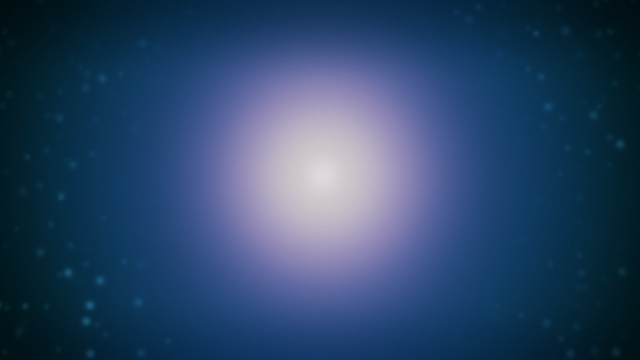
A WebGL 2 fragment shader for this background:

```glsl
#version 300 es
precision highp float;

uniform vec2 u_resolution;
out vec4 fragColor;

const int STOP_COUNT = 11;
const float STOP_SPACING = 0.11;

// Glow colours from the core outwards, evenly spaced in radius
const vec3 GLOW[STOP_COUNT] = vec3[](
    vec3(0.83, 0.81, 0.82), vec3(0.785, 0.76, 0.785),
    vec3(0.59, 0.545, 0.725), vec3(0.31, 0.37, 0.605),
    vec3(0.14, 0.28, 0.48), vec3(0.07, 0.24, 0.40),
    vec3(0.04, 0.20, 0.32), vec3(0.02, 0.16, 0.235),
    vec3(0.005, 0.11, 0.145), vec3(0.0, 0.075, 0.095),
    vec3(0.0, 0.06, 0.075));

float hash(vec2 p) {
    vec3 q = fract(p.xyx * vec3(0.1031, 0.1030, 0.0973));
    q += dot(q, q.yzx + 33.33);
    return fract((q.x + q.y) * q.z);
}

float valueNoise(vec2 p) {
    vec2 cell = floor(p);
    vec2 f = fract(p);
    f = f * f * (3.0 - 2.0 * f);
    float low = mix(hash(cell), hash(cell + vec2(1, 0)), f.x);
    float high = mix(hash(cell + vec2(0, 1)), hash(cell + vec2(1, 1)), f.x);
    return mix(low, high, f.y);
}

float fbm(vec2 p) {
    float sum = 0.0;
    float amplitude = 0.5;
    for (int i = 0; i < 4; i++) {
        sum += amplitude * valueNoise(p);
        p = p * 2.03 + 17.0;
        amplitude *= 0.5;
    }
    return sum;
}

// Quadratic B-spline weight at distance d from a knot
float splineWeight(float d) {
    d = abs(d);
    float outer = max(1.5 - d, 0.0);
    return d < 0.5 ? 0.75 - d * d : 0.5 * outer * outer;
}

vec3 glowColor(float radius) {
    float t = min(radius / STOP_SPACING, float(STOP_COUNT - 2));
    vec3 color = vec3(0.0);
    for (int i = -1; i < STOP_COUNT; i++) {
        color += GLOW[abs(i)] * splineWeight(t - float(i));
    }
    return color;
}

// Scattered blurred specks, at most one per cell
float specks(vec2 p, float density, float size, float coverage, float seed) {
    vec2 grid = p * density;
    vec2 home = floor(grid);
    float light = 0.0;
    for (int y = -1; y <= 1; y++) {
        for (int x = -1; x <= 1; x++) {
            vec2 cell = home + vec2(x, y);
            vec2 key = cell + seed;
            vec2 center = cell + vec2(hash(key + 3.1), hash(key + 71.7));
            float d = length(grid - center) / (density * size);
            float strength = hash(key + 127.3);
            float present = step(hash(key + 211.9), coverage);
            light += present * strength * strength * exp(-d * d);
        }
    }
    return light;
}

void main() {
    vec2 p = (gl_FragCoord.xy - 0.5 * u_resolution) / u_resolution.y;
    vec2 fromCore = p - vec2(0.008, 0.012);
    float radius = length(fromCore * vec2(1.0, 0.97));

    // Glow with a slightly uneven haze
    float haze = fbm(p * 5.0 + 40.0) - 0.47;
    float outside = smoothstep(0.28, 0.6, radius);
    vec3 color = glowColor(radius + 0.06 * haze * outside);
    color *= 1.0 + 0.16 * haze * outside;

    // Small bright heart
    color += vec3(0.06, 0.05, 0.06) * exp(-radius * radius / 0.002);

    // Darker upper and lower borders
    float topShade = smoothstep(0.26, 0.52, p.y);
    float bottomShade = smoothstep(0.32, 0.52, -p.y);
    color *= 1.0 - vec3(0.55, 0.32, 0.30) * topShade;
    color *= 1.0 - vec3(0.25, 0.17, 0.10) * bottomShade;

    // Soft dust, denser towards the upper right and lower left
    float diagonal = smoothstep(-0.25, 0.4, p.x * p.y);
    float dustMask = smoothstep(0.48, 0.72, radius) * mix(0.45, 1.0, diagonal);
    float dust = specks(p, 11.0, 0.012, 0.5, 19.0);
    dust += 0.55 * specks(p, 19.0, 0.009, 0.55, 83.0);
    color += vec3(0.10, 0.22, 0.28) * dust * dustMask;

    // Fine grain
    float grain = hash(floor(p * 288.0) + 500.0) - 0.5;
    color += 0.008 * grain;

    fragColor = vec4(clamp(color, 0.0, 1.0), 1.0);
}
```
